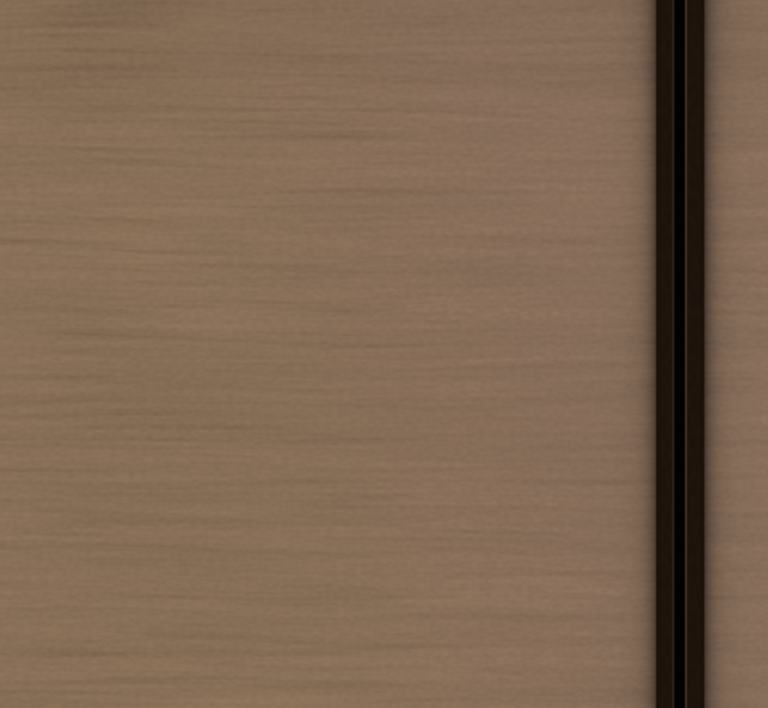
Give the GLSL for this texture, as a WebGL 2 fragment shader.

```glsl
#version 300 es
precision highp float;
// Brown wood panel with fine horizontal grain, split by a dark vertical metal
// channel. Grain is stretched gradient noise; the channel is layered from
// smooth-edged vertical bands, with soft contact shadows on either side.

uniform vec2 u_resolution;
out vec4 outColor;

// Palette
const vec3 WOOD = vec3(0.536, 0.436, 0.341);
const vec3 WOOD_COOL = vec3(0.002, 0.000, 0.016);
const vec3 FRAME = vec3(0.118, 0.074, 0.043);
const vec3 FRAME_EDGE = vec3(0.095, 0.058, 0.034);
const vec3 GROOVE = vec3(0.012, 0.008, 0.006);
const vec3 RIM = vec3(0.270, 0.205, 0.150);

// Horizontal layout, as fractions of the canvas width
const vec2 FRAME_SPAN = vec2(0.8545, 0.9170);
const vec2 GROOVE_SPAN = vec2(0.8785, 0.8910);
const float LEFT_RIM = 0.8762;
const float RIGHT_RIM = 0.8935;
const float RIM_WIDTH = 0.0024;

// Grain and shadow strengths
const int GRAIN_LAYERS = 4;
const float GRAIN_GAIN = 0.062;
const float STREAK_GAIN = 0.045;
const float FIBRE_GAIN = 0.044;
const float WAVE_HEIGHT = 0.009;
const vec2 SHADOW_LEFT = vec2(0.38, 0.12);
const vec2 SHADOW_RIGHT = vec2(0.40, 0.13);
const vec2 SHADOW_REACH = vec2(0.010, 0.028);

vec2 gradientAt(vec2 cell) {
    uvec2 q = uvec2(ivec2(cell) + 4096);
    uint h = q.x * 1597334677u ^ q.y * 3812015801u;
    h = (h ^ (h >> 15)) * 2246822519u;
    h ^= h >> 13;
    float angle = float(h & 65535u) * 6.28318 / 65536.0;
    return vec2(cos(angle), sin(angle));
}

float gradientNoise(vec2 p) {
    vec2 i = floor(p), f = p - i;
    vec2 w = f * f * f * (f * (f * 6.0 - 15.0) + 10.0);
    vec2 e = vec2(1.0, 0.0);
    float a = dot(gradientAt(i), f);
    float b = dot(gradientAt(i + e.xy), f - e.xy);
    float c = dot(gradientAt(i + e.yx), f - e.yx);
    float d = dot(gradientAt(i + e.xx), f - e.xx);
    return mix(mix(a, b, w.x), mix(c, d, w.x), w.y);
}

// Smooth-edged band covering span.x to span.y
float band(float x, vec2 span, float soft) {
    return smoothstep(span.x - soft, span.x + soft, x)
         * (1.0 - smoothstep(span.y - soft, span.y + soft, x));
}

vec3 woodColor(vec2 uv) {
    // Gentle waviness keeps the fibres from being ruler-straight
    vec2 p = uv;
    p.y += WAVE_HEIGHT * gradientNoise(uv * vec2(2.6, 5.0) + 7.3);

    // Stacked layers of long grain, the finest being the strongest
    float grain = 0.0, weight = 0.36;
    vec2 scale = vec2(1.4, 15.0);
    for (int i = 0; i < GRAIN_LAYERS; i++) {
        grain += weight * gradientNoise(p * scale + float(i) * 19.7);
        scale *= vec2(1.6, 2.05);
        weight *= 1.12;
    }

    // Two sets of thin dark streaks, fading towards the right
    float streak = smoothstep(0.02, 0.5, gradientNoise(p * vec2(3.4, 74.0) + 41.0));
    streak += 0.8 * smoothstep(0.02, 0.5, gradientNoise(p * vec2(5.5, 112.0) + 83.0));
    streak *= mix(1.0, 0.5, smoothstep(0.3, 0.8, uv.x));

    // Short fibres, over a slow drift of tone
    float fibre = gradientNoise(uv * vec2(125.0, 175.0) + 3.1)
                + 0.6 * gradientNoise(uv * vec2(48.0, 150.0) + 27.0);
    float tone = 1.0 + GRAIN_GAIN * grain - STREAK_GAIN * streak + FIBRE_GAIN * fibre;
    tone *= 1.0 + 0.025 * gradientNoise(uv * vec2(2.0, 3.0) + 11.0);
    tone *= 1.0 - 0.03 * smoothstep(0.75, 1.0, uv.y);

    return (WOOD + WOOD_COOL * smoothstep(0.3, 0.95, uv.x + 0.25 * uv.y)) * tone;
}

// Darkening of the wood next to the channel: a tight core and a wider halo
float contactShadow(float x) {
    bool onLeft = x < GROOVE_SPAN.x;
    float gap = max(onLeft ? FRAME_SPAN.x - x : x - FRAME_SPAN.y, 0.0);
    return 1.0 - dot(onLeft ? SHADOW_LEFT : SHADOW_RIGHT, exp(-gap / SHADOW_REACH));
}

void main() {
    vec2 uv = gl_FragCoord.xy / u_resolution;
    float soft = max(0.0014, 0.75 / u_resolution.x);

    vec3 color = woodColor(uv) * contactShadow(uv.x);

    // Channel body, slightly darker towards its outer edges
    float inset = min(uv.x - FRAME_SPAN.x, FRAME_SPAN.y - uv.x);
    vec3 frame = mix(FRAME_EDGE, FRAME, smoothstep(0.0, 0.007, inset));
    frame *= 1.0 + 0.12 * gradientNoise(uv * vec2(150.0, 60.0));
    color = mix(color, frame, band(uv.x, FRAME_SPAN, soft * 1.3));

    // Central groove and its thin lit rims
    color = mix(color, GROOVE, band(uv.x, GROOVE_SPAN, soft));
    vec2 rimSpan = vec2(-0.5, 0.5) * RIM_WIDTH;
    color = mix(color, RIM, 0.45 * band(uv.x, LEFT_RIM + rimSpan, soft));
    color = mix(color, RIM, 0.90 * band(uv.x, RIGHT_RIM + rimSpan, soft));

    outColor = vec4(color, 1.0);
}
```
